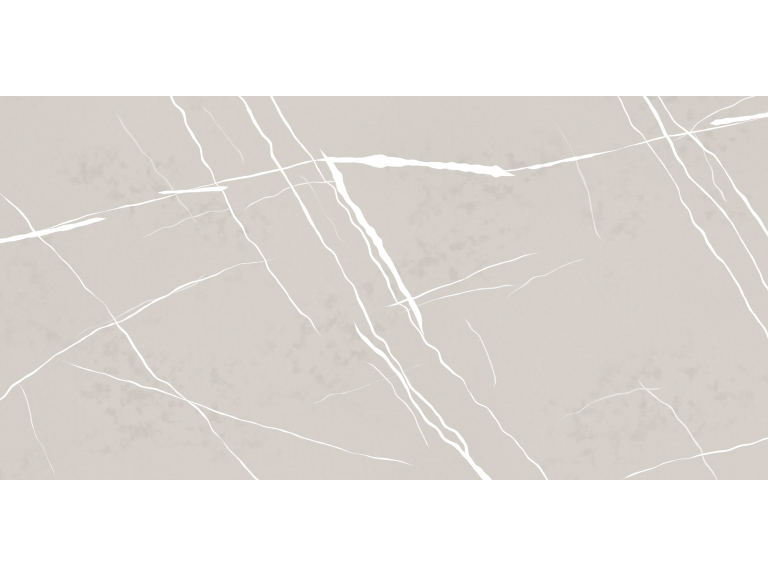
Reproduce this texture procedurally as a WebGL 1 fragment shader.

```glsl
precision highp float;
// Pale grey marble slab between two white margins, crossed by white veins.
// Each vein is a bent line with noisy wander and swelling width; steep and
// shallow families are laid over clouded, finely grained stone.
uniform vec2 u_resolution;

const vec3 STONE = vec3(0.832, 0.812, 0.784);
const vec3 WHITE = vec3(1.0);
const float SLAB_BOTTOM = 1.0 / 6.0;
const float SLAB_TOP = 5.0 / 6.0;

float hash(vec2 p) {
  return fract(sin(dot(p, vec2(127.1, 311.7))) * 43758.5453);
}

float noise(vec2 p) {
  vec2 cell = floor(p);
  vec2 f = fract(p);
  f = f * f * (3.0 - 2.0 * f);
  float low = mix(hash(cell), hash(cell + vec2(1.0, 0.0)), f.x);
  float high = mix(hash(cell + vec2(0.0, 1.0)), hash(cell + vec2(1.0)), f.x);
  return mix(low, high, f.y);
}

float fbm(vec2 p) {
  float sum = 0.0;
  float gain = 0.5;
  for (int i = 0; i < 5; i++) {
    sum += gain * noise(p);
    p = p * 2.03 + vec2(17.3, 9.1);
    gain *= 0.5;
  }
  return sum;
}

// Coverage of a tapered vein from a to b; rough scales its sideways wander.
float vein(vec2 p, vec2 a, vec2 b, float bend, float halfWidth, float rough, float seed, float px) {
  vec2 axis = b - a;
  float len = length(axis);
  vec2 dir = axis / len;
  float along = dot(p - a, dir);
  float t = along / len;
  float ease = smoothstep(0.0, 0.12, t) * (1.0 - smoothstep(0.88, 1.0, t));
  float wander = (noise(vec2(along * 9.0, seed)) - 0.5) * 0.024
               + (noise(vec2(along * 45.0, seed + 7.0)) - 0.5) * 0.007;
  float offset = dot(p - a, vec2(-dir.y, dir.x)) - 4.0 * bend * t * (1.0 - t);
  float d = abs(offset - wander * rough * ease);
  float swell = mix(0.4, 1.5, noise(vec2(along * 16.0, seed + 3.0)));
  swell *= mix(0.75, 1.2, noise(vec2(along * 90.0, seed + 5.0)));
  float w = halfWidth * ease * swell;
  return smoothstep(-0.7, 0.7, (w - d) / px) * min(1.0, 2.0 * w / px);
}

// Long shallow vein rising to the right, with bold lens-shaped swellings.
float shallowVeins(vec2 p, float px) {
  float v = vein(p, vec2(-0.06, 0.565), vec2(0.60, 0.732), 0.004, 0.0013, 0.3, 2.0, px);
  v = max(v, vein(p, vec2(0.83, 0.692), vec2(1.42, 0.818), 0.0, 0.0012, 0.3, 5.0, px));
  v = max(v, vein(p, vec2(0.54, 0.722), vec2(0.90, 0.694), 0.008, 0.0075, 0.25, 8.0, px));
  v = max(v, vein(p, vec2(0.27, 0.665), vec2(0.40, 0.676), 0.0, 0.0045, 0.2, 11.0, px));
  v = max(v, vein(p, vec2(0.91, 0.708), vec2(1.04, 0.735), 0.0, 0.0035, 0.2, 14.0, px));
  v = max(v, vein(p, vec2(1.23, 0.785), vec2(1.37, 0.808), 0.0, 0.0045, 0.2, 17.0, px));
  v = max(v, vein(p, vec2(-0.03, 0.574), vec2(0.19, 0.622), 0.0, 0.003, 0.2, 20.0, px));
  v = max(v, vein(p, vec2(-0.06, 0.25), vec2(0.50, 0.56), 0.035, 0.0012, 1.0, 23.0, px));
  v = max(v, vein(p, vec2(0.66, 0.465), vec2(0.95, 0.565), 0.0, 0.0012, 0.5, 26.0, px));
  return max(v, vein(p, vec2(1.07, 0.165), vec2(1.42, 0.265), 0.0, 0.0015, 0.5, 29.0, px));
}

// Steep bundles falling to the right: centre, right edge and lone thin veins.
float steepVeins(vec2 p, float px) {
  float v = 0.0;
  for (int i = 0; i < 3; i++) {
    float k = float(i);
    vec2 top = vec2(0.37 + 0.07 * k, 0.90);
    vec2 foot = vec2(0.89 + 0.10 * k, 0.11);
    float bold = k < 1.5 ? 0.0021 : 0.0;
    v = max(v, vein(p, top, foot, -0.025, bold, 1.2, 31.0 + 9.0 * k, px));
    top = vec2(1.035 + 0.033 * k, 0.90);
    foot = vec2(1.42, 0.25 + 0.10 * k);
    v = max(v, vein(p, top, foot, 0.006, 0.0023, 0.9, 63.0 + 9.0 * k, px));
  }
  v = max(v, vein(p, vec2(0.55, 0.75), vec2(0.74, 0.41), 0.004, 0.0048, 0.7, 95.0, px));
  v = max(v, vein(p, vec2(0.61, 0.45), vec2(0.88, 0.13), -0.015, 0.0042, 0.9, 98.0, px));
  v = max(v, vein(p, vec2(0.26, 0.90), vec2(0.57, 0.40), -0.008, 0.0015, 1.0, 101.0, px));
  v = max(v, vein(p, vec2(-0.03, 0.70), vec2(0.51, 0.11), -0.012, 0.0014, 0.9, 104.0, px));
  return max(v, vein(p, vec2(0.08, 0.385), vec2(0.74, 0.185), -0.008, 0.0012, 0.4, 107.0, px));
}

// Scattered faint hairlines, alternating steep and shallow.
float hairlines(vec2 p, float px) {
  float v = 0.0;
  for (int i = 0; i < 18; i++) {
    float k = float(i);
    vec2 start = vec2((k + hash(vec2(k, 1.0))) / 18.0 * 1.33, mix(0.25, 0.85, hash(vec2(k, 2.0))));
    float tilt = (hash(vec2(k, 3.0)) - 0.5) * 0.35;
    float angle = mod(k, 2.0) < 0.5 ? -1.0 + tilt : 0.38 + tilt;
    vec2 reach = vec2(cos(angle), sin(angle)) * mix(0.13, 0.32, hash(vec2(k, 4.0)));
    float strength = mix(0.35, 0.85, hash(vec2(k, 5.0)));
    v = max(v, strength * vein(p, start, start + reach, 0.008, 0.0011, 0.8, 120.0 + 5.0 * k, px));
  }
  return v;
}

// Soft clouds, dark speckled patches and fine grain.
vec3 stone(vec2 p) {
  float cloud = fbm(p * 4.0) - 0.48;
  float patches = smoothstep(0.50, 0.70, fbm(p * vec2(5.0, 7.0) + 31.0));
  float speckle = smoothstep(0.45, 0.75, fbm(p * 70.0));
  float grain = noise(p * 330.0) - 0.5;
  return STONE + 0.022 * cloud - 0.035 * patches * speckle + 0.012 * grain;
}

void main() {
  vec2 p = gl_FragCoord.xy / u_resolution.y;
  float px = 1.0 / u_resolution.y;
  float veins = max(max(shallowVeins(p, px), steepVeins(p, px)), hairlines(p, px));
  vec3 color = mix(stone(p), WHITE, veins);
  float edge = min(p.y - SLAB_BOTTOM, SLAB_TOP - p.y);
  float slab = clamp(edge / px + 0.5, 0.0, 1.0);
  gl_FragColor = vec4(mix(WHITE, color, slab), 1.0);
}
```
